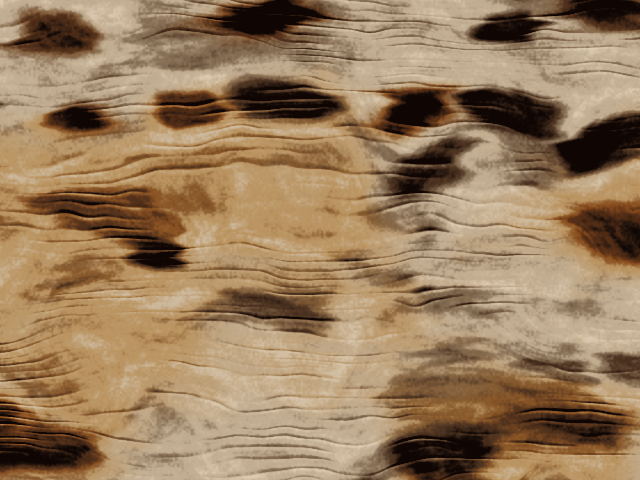
Write a WebGL 1 fragment shader that draws this texture.

```glsl
precision highp float;
uniform vec2 u_resolution;

#define RIDGE_COUNT 48.0
#define CREASE_DEPTH 0.40
#define CREST_LIGHT 0.10
#define STREAK_RELIEF 0.36
#define MOTTLE 0.34
#define EMBOSS 0.75
#define GRAIN 0.11
#define SHADE_DEPTH 0.34
#define PATCH_CELL vec2(0.25, 0.145)
#define PATCH_DEPTH 0.84
#define BASE_TONE 0.84
#define WARM_BIAS -0.03

const vec3 BLACK = vec3(0.06, 0.025, 0.015);
const vec3 UMBER = vec3(0.30, 0.20, 0.13);
const vec3 TAUPE = vec3(0.52, 0.43, 0.33);
const vec3 BROWN = vec3(0.53, 0.35, 0.17);
const vec3 PALE = vec3(0.76, 0.68, 0.57);
const vec3 TAN = vec3(0.73, 0.58, 0.38);
const vec3 CREAM = vec3(0.87, 0.80, 0.70);

float hash(vec2 p) {
  vec3 q = fract(p.xyx * 0.1031);
  q += dot(q, q.yzx + 33.33);
  return fract((q.x + q.y) * q.z);
}

float noise(vec2 p) {
  vec2 i = floor(p), f = fract(p);
  f = f * f * (3.0 - 2.0 * f);
  float low = mix(hash(i), hash(i + vec2(1.0, 0.0)), f.x);
  float high = mix(hash(i + vec2(0.0, 1.0)), hash(i + 1.0), f.x);
  return mix(low, high, f.y);
}

float fbm(vec2 p) {
  float sum = 0.0, amplitude = 0.53;
  for (int i = 0; i < 4; i++) {
    sum += amplitude * noise(p);
    p = p * 2.03 + 17.3;
    amplitude *= 0.5;
  }
  return sum;
}

// Scattered burnt patches: x is darkness, y is the scorched halo
vec2 burntPatches(vec2 p) {
  vec2 cell = p / PATCH_CELL;
  vec2 clear = vec2(1.0);
  for (int j = -1; j <= 1; j++) {
    for (int i = -1; i <= 1; i++) {
      vec2 id = floor(cell) + vec2(float(i), float(j));
      vec2 center = id + 0.15 + 0.7 * vec2(hash(id + 3.1), hash(id + 31.7));
      vec2 radius = mix(vec2(0.20, 0.20), vec2(0.54, 0.44), hash(id + 7.3));
      vec2 d = (cell - center) / radius;
      float dist = sqrt(length(d * d));
      float strength = smoothstep(0.15, 1.0, hash(id + 19.9));
      float heat = strength * step(0.5, hash(id + 53.2));
      float core = mix(0.4, 0.85, hash(id + 67.4));
      clear.x *= 1.0 - strength * (1.0 - smoothstep(core, 1.25, dist));
      clear.y *= 1.0 - heat * (1.0 - smoothstep(0.7, 1.9, dist));
    }
  }
  return 1.0 - clear;
}

// Ramp from burnt black to cream; warmth picks the grey or golden side
vec3 woodColor(float tone, float warmth) {
  vec3 color = mix(BLACK, UMBER, smoothstep(0.0, 0.30, tone));
  color = mix(color, mix(TAUPE, BROWN, warmth), smoothstep(0.28, 0.56, tone));
  color = mix(color, mix(PALE, TAN, warmth), smoothstep(0.54, 0.80, tone));
  return mix(color, mix(CREAM, PALE, 0.6 * warmth), smoothstep(0.80, 1.08, tone));
}

void main() {
  vec2 p = gl_FragCoord.xy / u_resolution.y;

  // Wavy ridges of uneven width
  float phase = p.y * RIDGE_COUNT + 4.2 * noise(p * vec2(3.0, 4.0))
              + 1.5 * noise(p * vec2(8.0, 14.0) + 8.0)
              + 0.4 * noise(p * vec2(22.0, 30.0) + 3.0);
  float line = floor(phase + 0.5);
  float g = phase - line;

  // Short creases: sharp below, fading upwards, each breaking along its line
  float breaks = smoothstep(0.22, 0.80, noise(vec2(p.x * 8.0, line * 7.3)));
  float reach = mix(0.18, 0.48, noise(vec2(p.x * 11.0, line * 5.7 + 40.0)));
  float crease = breaks * smoothstep(-0.12, 0.02, g) * (1.0 - smoothstep(0.02, reach, g));
  float crest = breaks * smoothstep(-0.45, -0.16, g) * (1.0 - smoothstep(-0.16, -0.02, g));
  float ridged = smoothstep(0.32, 0.62, fbm(p * vec2(4.0, 7.0) + 41.0));
  float streak = fbm(vec2(p.x * 9.0, phase * 0.9) + 5.0) - 0.5;

  // Embossed swirls between the ridged areas
  vec2 bend = vec2(noise(p * 6.0 + 2.0), noise(p * 6.0 + 23.0)) - 0.5;
  vec2 swirlPoint = p * vec2(7.0, 12.0) + 2.6 * bend;
  float swirl = fbm(swirlPoint);
  float emboss = (swirl - fbm(swirlPoint + vec2(0.05, 0.12))) * (1.0 - 0.6 * ridged);

  // Patches and soft shadows, frayed along the ridges
  vec2 fray = vec2(0.09 * (noise(vec2(p.x * 6.0, phase)) - 0.5), 0.025 * (swirl - 0.5));
  vec2 burnt = burntPatches(p + fray + bend * vec2(0.10, 0.07));
  float shade = smoothstep(0.45, 0.74, fbm((p + fray) * vec2(4.0, 9.0) + bend + 71.0));
  float cover = max(shade, burnt.x);
  float darkness = burnt.x * (1.0 - 0.35 * crest * ridged);

  float tone = BASE_TONE + STREAK_RELIEF * streak + MOTTLE * (swirl - 0.5)
             + EMBOSS * emboss - SHADE_DEPTH * shade - PATCH_DEPTH * darkness;
  tone += ridged * (CREST_LIGHT * (1.0 + cover) * crest
                  - CREASE_DEPTH * (0.7 + 0.6 * cover) * crease);
  tone += GRAIN * (noise(p * 210.0) - 0.5) + 0.5 * GRAIN * (noise(p * 90.0) - 0.5);

  // Golden stain, stronger low down and around hot patches
  float stain = fbm(p * vec2(1.8, 3.2) + 13.0 + 0.5 * bend);
  stain += 0.28 * (0.5 - p.y) + 0.32 * burnt.y + 0.2 * streak + WARM_BIAS;
  float warmth = smoothstep(0.36, 0.68, stain);

  vec3 color = woodColor(tone, warmth);
  float scorch = burnt.y * smoothstep(0.05, 0.25, tone) * (1.0 - smoothstep(0.4, 0.75, tone));
  color = mix(color, color * vec3(1.12, 0.86, 0.55), 0.8 * scorch);
  gl_FragColor = vec4(color, 1.0);
}
```
